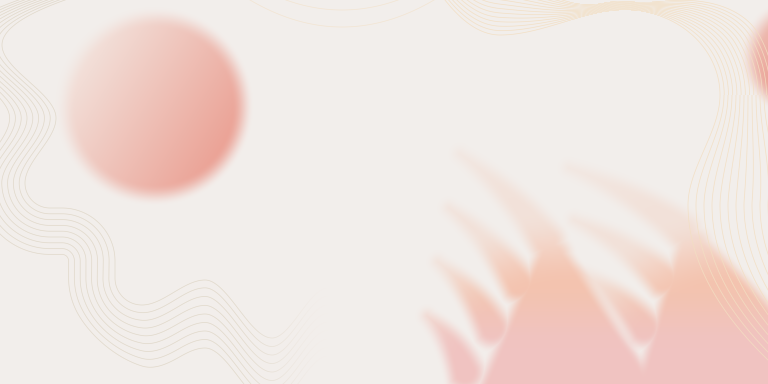
This background is drawn by a WebGL 1 fragment shader. Its source:

```glsl
precision highp float;
// Pale backdrop with blurred discs, two soft fan-shaped leaves and bundles of fine wavy lines.
uniform vec2 u_resolution;

#define HEIGHT 384.0        // canvas height in design units, y runs downward
#define LINE_WIDTH 0.9
#define LEFT_LINES 9.0
#define RIGHT_LINES 14.0
#define ARC_LINES 2.0
#define LEAF_BLUR 9.0
#define DISC_BLUR 11.0
#define FINGER_BOW 5.0

const vec3 PAPER = vec3(0.950, 0.932, 0.920);
const vec3 BLUSH = vec3(0.950, 0.885, 0.860);
const vec3 CORAL = vec3(0.918, 0.625, 0.575);
const vec3 PEACH = vec3(0.952, 0.765, 0.685);
const vec3 ROSE = vec3(0.940, 0.765, 0.755);
const vec3 SAND = vec3(0.870, 0.840, 0.780);
const vec3 GOLD = vec3(0.950, 0.870, 0.760);

// Tapered capsule whose axis bows sideways
float taper(vec2 p, vec2 a, vec2 b, float ra, float rb, float bow) {
  vec2 axis = b - a;
  float h = clamp(dot(p - a, axis) / dot(axis, axis), 0.0, 1.0);
  vec2 side = normalize(vec2(axis.y, -axis.x));
  vec2 centre = a + axis * h + side * bow * 4.0 * h * (1.0 - h);
  return length(p - centre) - mix(ra, rb, h);
}

// Leaf: a broad cone with four fingers, fading toward the tips
vec3 leaf(vec3 col, vec2 p, vec2 tip, vec2 tipStep, vec2 root, vec2 rootStep,
          vec2 top, vec2 base, float baseRadius) {
  float d = taper(p, top, base, 17.0, baseRadius, 0.0);
  for (int i = 0; i < 4; i++) {
    float k = float(i);
    d = min(d, taper(p, tip + tipStep * k, root + rootStep * k, 4.0, 17.0, FINGER_BOW));
  }
  float cover = 1.0 - smoothstep(-LEAF_BLUR, LEAF_BLUR, d);
  float reach = length(p - base);
  float strength = mix(1.0, 0.30, smoothstep(115.0, 190.0, reach));
  strength *= 1.0 - 0.4 * smoothstep(190.0, 280.0, reach);
  vec3 tint = mix(PEACH, ROSE, smoothstep(280.0, 350.0, p.y));
  return mix(col, tint, cover * strength);
}

// Blurred disc, shaded from upper left to lower right
vec3 disc(vec3 col, vec2 p, vec2 centre, float radius, float shift) {
  vec2 q = p - centre;
  float shade = clamp(0.5 + shift + dot(q, vec2(0.85, 0.53)) / (2.0 * radius), 0.0, 1.0);
  float cover = 1.0 - smoothstep(radius - DISC_BLUR, radius + DISC_BLUR, length(q));
  return mix(col, mix(BLUSH, CORAL, shade), cover);
}

// Line index of the left bundle: waves joined by round corners
float leftField(vec2 p) {
  float offset;
  if (p.y < 183.0) {
    float edge = mix(2.0, 56.0, smoothstep(45.0, 118.0, p.y));
    edge = mix(edge, 25.0, smoothstep(118.0, 183.0, p.y));
    float rise = max(45.0 - p.y, 0.0) / 45.0;
    offset = edge + 63.0 * rise * rise - p.x;
  } else if (p.x < 50.0) offset = length(p - vec2(50.0, 183.0)) - 25.0;
  else if (p.x < 62.0) offset = p.y - 208.0;
  else if (p.y < 261.0) offset = 53.0 - length(p - vec2(62.0, 261.0));
  else if (p.x < 142.0) {
    offset = p.y < 278.0 ? 115.0 - p.x : length(p - vec2(142.0, 278.0)) - 27.0;
  } else {
    float edge = mix(305.0, 280.0, smoothstep(142.0, 205.0, p.x));
    edge = mix(edge, 338.0, smoothstep(205.0, 272.0, p.x));
    offset = p.y - mix(edge, 288.0, smoothstep(272.0, 328.0, p.x));
  }
  return offset / mix(5.8, 8.5, smoothstep(80.0, 180.0, p.x) * smoothstep(240.0, 310.0, p.y));
}

// Line index of the right bundle: a wave, a tight bend, then a widening fan
float rightField(vec2 p) {
  if (p.x < 625.0) {
    float dip = max(500.0 - p.x, 0.0) / 55.0;
    float edge = 35.0 - 25.0 * smoothstep(500.0, 625.0, p.x) - 35.0 * dip * dip;
    return (edge - p.y) / mix(4.5, 0.7, smoothstep(490.0, 600.0, p.x));
  }
  if (p.y < 95.0) {
    vec2 q = (p - vec2(625.0, 95.0)) / vec2(95.0, 85.0);
    float turn = atan(q.x, -q.y);
    return (length(q) - 1.0) * 90.0 / mix(0.7, 4.0, smoothstep(0.1, 1.1, turn));
  }
  float sweep = max(p.y - 205.0, 0.0) / 155.0;
  float edge = mix(720.0, 688.0, smoothstep(95.0, 205.0, p.y)) + 80.0 * sweep * sweep;
  return (p.x - edge) / mix(4.0, 8.0, smoothstep(95.0, 200.0, p.y));
}

vec3 lineFields(vec2 p) {
  float u = (p.x - 342.0) / 92.0;
  return vec3(leftField(p), rightField(p), (27.0 * (1.0 - u * u) - p.y) / 17.0);
}

// Antialiased coverage of the three line bundles
vec3 lineCover(vec2 p, float pixel) {
  float e = 0.3;
  vec3 f = lineFields(p);
  vec3 dx = (lineFields(p + vec2(e, 0.0)) - f) / e;
  vec3 dy = (lineFields(p + vec2(0.0, e)) - f) / e;
  vec3 dist = abs(fract(f + 0.5) - 0.5) / max(sqrt(dx * dx + dy * dy), vec3(0.001));
  vec3 inside = step(-0.5, f) * step(f, vec3(LEFT_LINES, RIGHT_LINES, ARC_LINES) - 0.5);
  float width = max(LINE_WIDTH, pixel);
  return inside * (1.0 - smoothstep(0.0, width, dist)) * min(LINE_WIDTH / pixel, 1.0);
}

void main() {
  float pixel = HEIGHT / u_resolution.y;
  vec2 p = vec2(gl_FragCoord.x, u_resolution.y - gl_FragCoord.y) * pixel;
  vec3 col = disc(PAPER, p, vec2(154.0, 106.0), 89.0, 0.0);
  col = disc(col, p, vec2(800.0, 57.0), 50.0, 0.55);
  col = leaf(col, p, vec2(460.0, 154.0), vec2(-11.0, 54.0), vec2(546.0, 240.0),
             vec2(-27.0, 44.0), vec2(552.0, 255.0), vec2(565.0, 400.0), 95.0);
  col = leaf(col, p, vec2(569.0, 168.0), vec2(5.0, 52.0), vec2(682.0, 230.0),
             vec2(-19.0, 49.0), vec2(692.0, 245.0), vec2(730.0, 400.0), 108.0);
  vec3 lines = lineCover(p, pixel);
  col = mix(col, SAND, lines.x * 0.75 * (1.0 - smoothstep(230.0, 332.0, p.x)));
  col = mix(col, GOLD, max(lines.y * 0.75, lines.z * 0.5));
  gl_FragColor = vec4(col, 1.0);
}
```
